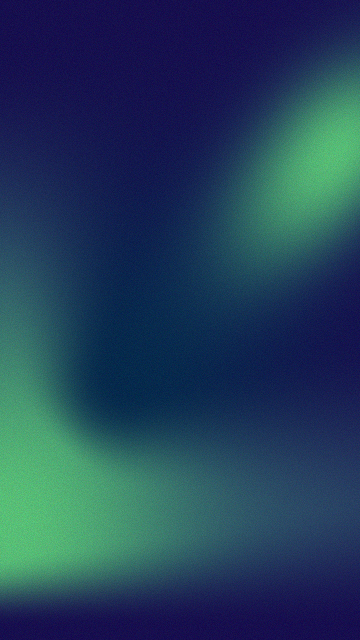
Reproduce this background procedurally as a Shadertoy shader.

```glsl
// Two soft green aurora glows on deep navy: a slanted lobe at upper right and
// an L-shaped sweep at lower left, hollowed by a rounded dark corner.
// Asymmetric Gaussians and a soft corner distance, finished with fine grain.

// Positions and lengths are in canvas heights, origin at the lower left.
const vec3 NAVY  = vec3(0.088, 0.055, 0.305);
const vec3 ABYSS = vec3(0.020, 0.160, 0.295);
const vec3 SLATE = vec3(0.160, 0.250, 0.390);
const vec3 GREEN = vec3(0.345, 0.750, 0.465);
const vec3 TINT_GAMMA = vec3(1.2, 1.0, 0.82);  // cools the faint parts of a glow

const vec2 LOBE_CENTER = vec2(0.527, 0.762);
const vec2 LOBE_AXIS   = vec2(-0.660, -0.751);
const vec2 LOBE_ALONG  = vec2(0.170, 0.218);   // reach up, reach down
const vec2 LOBE_ACROSS = vec2(0.107, 0.099);   // reach left, reach right

const vec2 SWEEP_CENTER = vec2(0.010, 0.182);
const vec2 GREEN_REACH  = vec2(0.288, 0.322);
const vec2 SLATE_SQUASH = vec2(0.70, 1.0);
const vec2 SLATE_FADE   = vec2(0.33, 0.75);    // fade start, fade end
const vec2 HOLLOW_CORNER = vec2(0.087, 0.296);
const vec2 HOLLOW_TILT   = vec2(0.06, 0.08);
const float HOLLOW_RADIUS = 0.13;

const vec2 ABYSS_CENTER = vec2(0.190, 0.400);
const vec2 ABYSS_REACH  = vec2(0.280, 0.310);

const float GRAIN_SCALE = 730.0;
const mat2 GRAIN_TURN   = mat2(0.8, 0.6, -0.6, 0.8);
const float GRAIN_DARK  = 0.070;
const float GRAIN_LIGHT = 0.115;

// Random unit gradient for a lattice cell
vec2 cellGradient(ivec2 cell) {
    uvec2 c = uvec2(cell);
    uint h = c.x * 1597u + c.y * 51749u;
    h = (h ^ (h >> 15)) * 73939u;
    h = (h ^ (h >> 13)) * 91193u;
    h ^= h >> 16;
    float angle = float(h & 65535u) * 6.28318 / 65536.0;
    return vec2(cos(angle), sin(angle));
}

float gradientNoise(vec2 p) {
    ivec2 i = ivec2(floor(p));
    vec2 f = fract(p);
    vec2 w = f * f * f * (f * (f * 6.0 - 15.0) + 10.0);
    const ivec2 e = ivec2(1, 0);
    float a = dot(cellGradient(i), f);
    float b = dot(cellGradient(i + e.xy), f - vec2(e.xy));
    float c = dot(cellGradient(i + e.yx), f - vec2(e.yx));
    float d = dot(cellGradient(i + e.xx), f - vec2(e.xx));
    return mix(mix(a, b, w.x), mix(c, d, w.x), w.y);
}

float gaussian(vec2 q) { return exp(-dot(q, q)); }

// Slanted lobe with a different falloff on each side
float lobeGlow(vec2 p) {
    vec2 d = p - LOBE_CENTER;
    float along = dot(d, LOBE_AXIS);
    float across = dot(d, vec2(-LOBE_AXIS.y, LOBE_AXIS.x));
    vec2 q = vec2(along / (along < 0.0 ? LOBE_ALONG.x : LOBE_ALONG.y),
                  across / (across < 0.0 ? LOBE_ACROSS.x : LOBE_ACROSS.y));
    return exp(-pow(dot(q, q), 1.05));
}

// Distance to a quadrant with a rounded lower-left corner, positive outside
float hollowDistance(vec2 p) {
    vec2 d = p - HOLLOW_CORNER;
    vec2 q = HOLLOW_TILT * d.yx - d + HOLLOW_RADIUS;
    return length(max(q, 0.0)) + min(max(q.x, q.y), 0.0) - HOLLOW_RADIUS;
}

// Coverage of the sweep: hollowed inside, faded at its far ends and the floor
float sweepCover(vec2 p) {
    float reach = length((p - SWEEP_CENTER) * SLATE_SQUASH);
    float ends = 1.0 - smoothstep(SLATE_FADE.x, SLATE_FADE.y, reach);
    float softness = 0.046 + 0.22 * distance(p, HOLLOW_CORNER);
    float hollow = smoothstep(-softness, softness, hollowDistance(p));
    float ground = smoothstep(0.020, 0.128 + 0.17 * p.x, p.y);
    return ends * hollow * ground;
}

void mainImage(out vec4 fragColor, in vec2 fragCoord) {
    vec2 p = fragCoord / iResolution.y;

    // Navy ground with a teal-black pool inside the hollow
    vec3 color = mix(NAVY, ABYSS, gaussian((p - ABYSS_CENTER) / ABYSS_REACH)
                                  * smoothstep(0.0, 0.2, p.y));

    // The sweep is green at its heart and slate at its ends
    float cover = sweepCover(p);
    float heart = gaussian((p - SWEEP_CENTER) / GREEN_REACH);
    color = mix(color, mix(SLATE, GREEN, pow(vec3(heart), TINT_GAMMA)), cover);

    float lobe = 0.98 * lobeGlow(p);
    color = mix(color, GREEN, pow(vec3(lobe), TINT_GAMMA));

    // Coloured film grain, stronger in the light
    vec2 g = GRAIN_TURN * p * GRAIN_SCALE + 0.37;
    vec3 grain = vec3(gradientNoise(g), gradientNoise(g + 1401.3),
                      gradientNoise(g + 2907.7));
    color += grain * mix(GRAIN_DARK, GRAIN_LIGHT, max(cover * heart, lobe));

    fragColor = vec4(clamp(color, 0.0, 1.0), 1.0);
}
```
